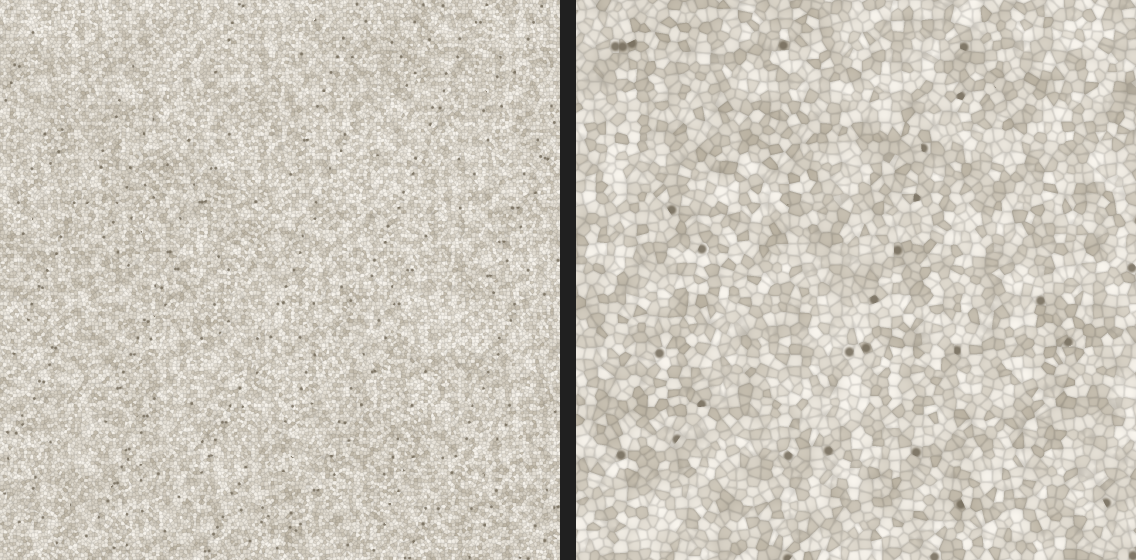
Left: the whole. Right: its middle third, enlarged.
A Shadertoy shader for this texture:

```glsl
// Cream cut-pile carpet: small irregular yarn tufts packed as Voronoi cells,
// each with its own cream-to-beige tone, shaded creases and a few dark pits.
// Broad noise adds soft clumps and faint, wide pile marks.

const vec3 CREAM = vec3(0.945, 0.930, 0.900);
const vec3 BEIGE = vec3(0.740, 0.710, 0.650);
const vec3 PIT   = vec3(0.440, 0.405, 0.340);

const float TUFTS_ACROSS = 165.0;
const float PIT_SHARE = 0.014;
const int SAMPLES = 3;

float hash(vec2 p) {
    return fract(sin(dot(p, vec2(127.1, 311.7))) * 43758.5453);
}

vec2 hash2(vec2 p) {
    return vec2(hash(p), hash(p + 57.3));
}

float valueNoise(vec2 p) {
    vec2 cell = floor(p);
    vec2 f = fract(p);
    f = f * f * (3.0 - 2.0 * f);
    float low  = mix(hash(cell), hash(cell + vec2(1.0, 0.0)), f.x);
    float high = mix(hash(cell + vec2(0.0, 1.0)), hash(cell + 1.0), f.x);
    return mix(low, high, f.y);
}

// Returns the nearest cell's id (xy), its distance (z) and the gap
// to the second nearest cell (w).
vec4 voronoi(vec2 p) {
    vec2 base = floor(p);
    vec2 id = base;
    float nearest = 8.0;
    float second = 8.0;
    for (int y = -1; y <= 1; y++) {
        for (int x = -1; x <= 1; x++) {
            vec2 cell = base + vec2(x, y);
            vec2 center = cell + 0.05 + 0.9 * hash2(cell);
            float d = length(p - center);
            if (d < nearest) {
                second = nearest;
                nearest = d;
                id = cell;
            } else {
                second = min(second, d);
            }
        }
    }
    return vec4(id, nearest, second - nearest);
}

// Slow variation of the pile, centred on zero.
float pileVariation(vec2 uv) {
    float broad  = valueNoise(uv * vec2(4.0, 7.0) + 3.1) - 0.5;
    float marks  = valueNoise(uv * vec2(11.0, 22.0) + 17.4) - 0.5;
    float clumps = valueNoise(uv * 62.0 + 41.9) - 0.5;
    return 0.14 * broad + 0.14 * marks + 0.36 * clumps;
}

vec3 tuftColor(vec2 p, float variation) {
    vec4 tuft = voronoi(p);
    float tone = pow(hash(tuft.xy + 19.7), 0.8) + variation;
    vec3 color = mix(BEIGE, CREAM, clamp(tone, -0.1, 1.05));

    // Shaded creases between rounded tufts
    float crease = 1.0 - smoothstep(0.0, 0.35, tuft.w);
    color *= 1.0 - 0.10 * crease;
    color *= 1.02 - 0.08 * tuft.z * tuft.z;

    // Occasional gaps into the backing, more common in dark patches
    float pitShare = PIT_SHARE * (1.0 - 2.5 * variation);
    float isPit = step(hash(tuft.xy + 83.2), pitShare);
    float pitShape = 1.0 - smoothstep(0.25, 0.65, tuft.z);
    return mix(color, PIT, 0.85 * isPit * pitShape);
}

void mainImage(out vec4 fragColor, in vec2 fragCoord) {
    float size = min(iResolution.x, iResolution.y);
    float variation = pileVariation(fragCoord / size);

    // Average a grid of subsamples for smooth tuft edges
    vec3 total = vec3(0.0);
    for (int y = 0; y < SAMPLES; y++) {
        for (int x = 0; x < SAMPLES; x++) {
            vec2 offset = (vec2(x, y) + 0.5) / float(SAMPLES) - 0.5;
            vec2 uv = (fragCoord + offset) / size;
            total += tuftColor(uv * TUFTS_ACROSS, variation);
        }
    }
    fragColor = vec4(total / float(SAMPLES * SAMPLES), 1.0);
}
```
